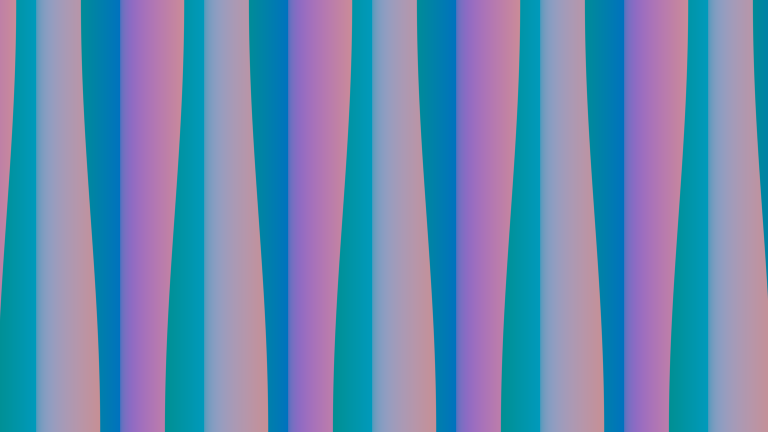
Reproduce this pattern procedurally as a Shadertoy shader.

```glsl
const float PI = 3.14159265;
const float RIBBON_WIDTH = 0.19444;  // fraction of canvas height
const float FIRST_EDGE = 0.0152;
const float SWAY = 0.115;            // edge sway in ribbon widths
const float RED_START = 0.35;        // where the cool half turns warm

float ramp(float a, float b, float x) {
    return clamp((x - a) / (b - a), 0.0, 1.0);
}

// Green and blue through four stops across one ribbon
vec2 fourStops(float u, vec2 edge, vec2 turn, vec2 middle, vec2 end) {
    vec2 c = mix(edge, turn, ramp(-0.12, 0.36, u));
    c = mix(c, middle, smoothstep(0.34, 0.52, u));
    return mix(c, end, pow(ramp(0.45, 1.12, u), 1.25));
}

// Red stays clipped at zero, then rises steeply and levels off
float redRise(float u, float top) {
    return top * pow(ramp(RED_START, 1.1, u), 0.21);
}

vec3 ribbonColor(float index, float s) {
    float u = s - index;
    vec2 pale = fourStops(u, vec2(0.56, 0.57), vec2(0.605, 0.74),
                          vec2(0.62, 0.765), vec2(0.56, 0.58));
    vec2 vivid = fourStops(u, vec2(0.55, 0.59), vec2(0.445, 0.75),
                           vec2(0.415, 0.77), vec2(0.55, 0.59));
    float isVivid = mod(index, 2.0);
    return vec3(redRise(u, mix(0.775, 0.79, isVivid)), mix(pale, vivid, isVivid));
}

// Neighbouring edges sway in opposite directions
float edgePosition(float index, float y) {
    float side = 2.0 * mod(index, 2.0) - 1.0;
    return index + side * SWAY * cos(PI * y);
}

void mainImage(out vec4 fragColor, in vec2 fragCoord) {
    vec2 p = fragCoord / iResolution.y;
    float s = (p.x - FIRST_EDGE) / RIBBON_WIDTH;
    float pixel = 1.0 / (iResolution.y * RIBBON_WIDTH);

    // Blend the two ribbons meeting at the nearest edge
    float nearest = floor(s + 0.5);
    float d = s - edgePosition(nearest, p.y);
    float cover = smoothstep(-0.7 * pixel, 0.7 * pixel, d);
    vec3 color = mix(ribbonColor(nearest - 1.0, s), ribbonColor(nearest, s), cover);

    fragColor = vec4(color, 1.0);
}
```
